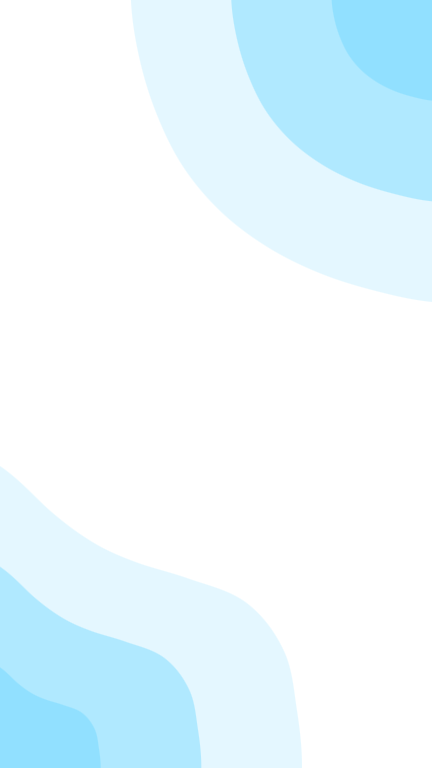
This background is drawn by a WebGL 2 fragment shader. Its source:

```glsl
#version 300 es
precision highp float;
// Two stacks of soft, wavy blue blobs in opposite corners of a white field.
// Each blob is a polar outline r(angle), interpolated smoothly between knots;
// scaled copies of that outline form three nested bands.

#define BAND_STEP 0.233
#define BANDS 3
#define SEGMENTS 8
#define BACKGROUND vec3(1.0)
#define PALE_BLUE vec3(0.894, 0.970, 1.0)
#define MID_BLUE vec3(0.690, 0.914, 1.0)
#define DEEP_BLUE vec3(0.569, 0.880, 1.0)

uniform vec2 u_resolution;
out vec4 fragColor;

const float HALF_PI = 1.5707963;

// Relative radii from the horizontal edge round to the vertical edge
const float LOWER_OUTLINE[SEGMENTS + 1] = float[](
    1.0, 1.002, 1.017, 0.983, 0.886, 0.818, 0.808, 0.866, 1.0);
const float UPPER_OUTLINE[SEGMENTS + 1] = float[](
    0.997, 0.988, 0.987, 0.992, 0.990, 0.983, 0.978, 0.981, 1.0);

// Catmull-Rom interpolation, with end knots extended linearly
float outlineRadius(float knots[SEGMENTS + 1], float angle) {
    float s = clamp(angle / HALF_PI, 0.0, 1.0) * float(SEGMENTS);
    int i = min(int(s), SEGMENTS - 1);
    float t = s - float(i);
    float b = knots[i];
    float c = knots[i + 1];
    float a = i > 0 ? knots[max(i - 1, 0)] : 2.0 * b - c;
    float d = i < SEGMENTS - 1 ? knots[min(i + 2, SEGMENTS)] : 2.0 * c - b;
    return b + 0.5 * t * (c - a + t * (2.0 * a - 5.0 * b + 4.0 * c - d
        + t * (3.0 * (b - c) + d - a)));
}

// Distance from the corner in band units: each whole number is an edge
float bandField(vec2 p, float knots[SEGMENTS + 1]) {
    return length(p) / (BAND_STEP * outlineRadius(knots, atan(p.y, p.x)));
}

// Paint the bands from the largest to the smallest
vec3 paintBands(vec3 color, float field) {
    vec3 fills[BANDS] = vec3[](DEEP_BLUE, MID_BLUE, PALE_BLUE);
    float edge = max(fwidth(field), 1e-5);
    for (int i = BANDS - 1; i >= 0; i--) {
        float cover = clamp(0.5 + (float(i + 1) - field) / edge, 0.0, 1.0);
        color = mix(color, fills[i], cover);
    }
    return color;
}

void main() {
    vec2 fromLower = gl_FragCoord.xy / u_resolution.x;
    vec2 fromUpper = (u_resolution - gl_FragCoord.xy) / u_resolution.x;

    vec3 color = paintBands(BACKGROUND, bandField(fromLower, LOWER_OUTLINE));
    color = paintBands(color, bandField(fromUpper, UPPER_OUTLINE));
    fragColor = vec4(color, 1.0);
}
```
